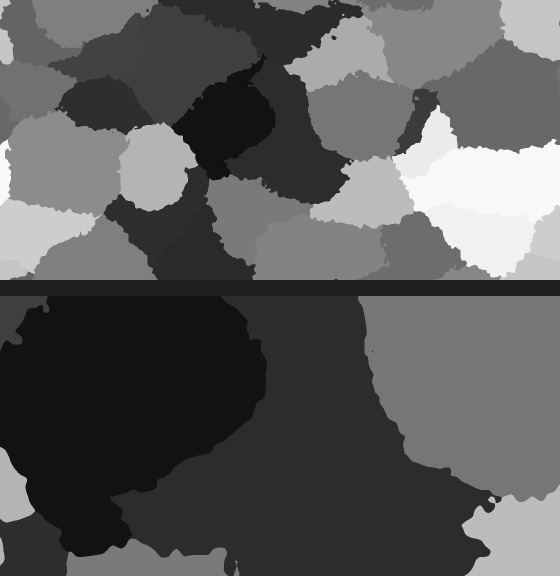
Top: the whole. Bottom: its middle third, enlarged.
Reproduce this pattern procedurally as a Shadertoy shader.

```glsl
// Tiling patchwork of flat grey islands with crumbly, torn-looking outlines.
// Scattered ellipses overlap by random priority; gaps go to the nearest one.
// Greys are dealt out by rank, so every tone keeps its share of the area.

const float TAU = 6.2831853;
const ivec2 GRID = ivec2(7, 4);        // islands per tile
const vec2 CANVAS = vec2(2.0, 1.0);    // tile size in canvas heights

// Integer hash: three values in 0..1 per lattice point and salt
vec3 hash3(ivec2 cell, int salt) {
    uvec3 v = uvec3(cell, salt) * 1664525u + 1013904223u;
    v.x += v.y * v.z; v.y += v.z * v.x; v.z += v.x * v.y;
    v ^= v >> 16u;
    v.x += v.y * v.z; v.y += v.z * v.x; v.z += v.x * v.y;
    return vec3(v >> 8u) / 16777216.0;
}

ivec2 wrapCell(ivec2 cell, ivec2 period) {
    return (cell + 4 * period) % period;
}

// Wrapping value noise in -0.5..0.5, two channels
vec2 noise2(vec2 p, int frequency, int salt) {
    vec2 q = p * float(frequency);
    ivec2 cell = ivec2(floor(q));
    ivec2 period = ivec2(CANVAS) * frequency;
    vec2 f = fract(q);
    f = f * f * (3.0 - 2.0 * f);
    vec2 a = hash3(wrapCell(cell, period), salt).xy;
    vec2 b = hash3(wrapCell(cell + ivec2(1, 0), period), salt).xy;
    vec2 c = hash3(wrapCell(cell + ivec2(0, 1), period), salt).xy;
    vec2 d = hash3(wrapCell(cell + ivec2(1, 1), period), salt).xy;
    return mix(mix(a, b, f.x), mix(c, d, f.x), f.y) - 0.5;
}

// Broad bends plus fine crumbling of the outlines
vec2 warp(vec2 p) {
    return p + 0.080 * noise2(p, 5, 11)
             + 0.022 * noise2(p, 36, 12)
             + 0.018 * noise2(p, 80, 13);
}

// Brightness wish of an island: regional trend plus chance
float mood(ivec2 cell) {
    vec2 place = (vec2(cell) + 0.5) / vec2(GRID);
    float trend = 0.35 * cos(TAU * (place.x - 0.87))
                + 0.15 * cos(TAU * (place.y - 0.3));
    return trend + hash3(cell, 2).z;
}

// Share of islands darker than this one
float moodRank(ivec2 cell) {
    float own = mood(cell);
    float darker = 0.5;
    for (int y = 0; y < GRID.y; y++)
        for (int x = 0; x < GRID.x; x++)
            darker += mood(ivec2(x, y)) < own ? 1.0 : 0.0;
    return darker / float(GRID.x * GRID.y);
}

// Grey ramp from low to high while t lies between start and end
float band(float t, float start, float end, float low, float high) {
    float inside = step(start, t) * (1.0 - step(end, t));
    return inside * mix(low, high, (t - start) / (end - start));
}

float tone(float t) {
    return band(t, 0.00, 0.04, 0.07, 0.07)
         + band(t, 0.04, 0.24, 0.165, 0.18)
         + band(t, 0.24, 0.35, 0.22, 0.265)
         + band(t, 0.35, 0.70, 0.38, 0.55)
         + band(t, 0.70, 0.88, 0.64, 0.81)
         + band(t, 0.88, 1.01, 0.90, 0.99);
}

// Topmost island covering p, or else the nearest one
ivec2 islandAt(vec2 p) {
    vec2 cellSize = CANVAS / vec2(GRID);
    ivec2 home = ivec2(floor(p / cellSize));
    ivec2 winner = ivec2(0);
    float best = -1e3;
    for (int y = -2; y <= 2; y++)
        for (int x = -2; x <= 2; x++) {
            ivec2 cell = home + ivec2(x, y);
            ivec2 id = wrapCell(cell, GRID);
            vec3 spot = hash3(id, 1);
            vec3 form = hash3(id, 2);
            vec2 offset = p - (vec2(cell) + spot.xy) * cellSize;
            float stretch = mix(0.9, 1.35, form.y);
            float radius = mix(0.11, 0.19, form.x);
            float gap = length(offset * vec2(1.0 / stretch, stretch)) - radius;
            float score = gap < 0.0 ? 1.0 + spot.z : -gap;
            if (score > best) { best = score; winner = id; }
        }
    return winner;
}

void mainImage(out vec4 fragColor, in vec2 fragCoord) {
    // Four samples per pixel smooth the edges
    float grey = 0.0;
    for (int i = 0; i < 4; i++) {
        vec2 shift = vec2(i % 2, i / 2) * 0.5 - 0.25;
        vec2 p = (fragCoord + shift) / iResolution.xy * CANVAS;
        grey += 0.25 * tone(moodRank(islandAt(warp(p))));
    }
    fragColor = vec4(vec3(grey), 1.0);
}
```
